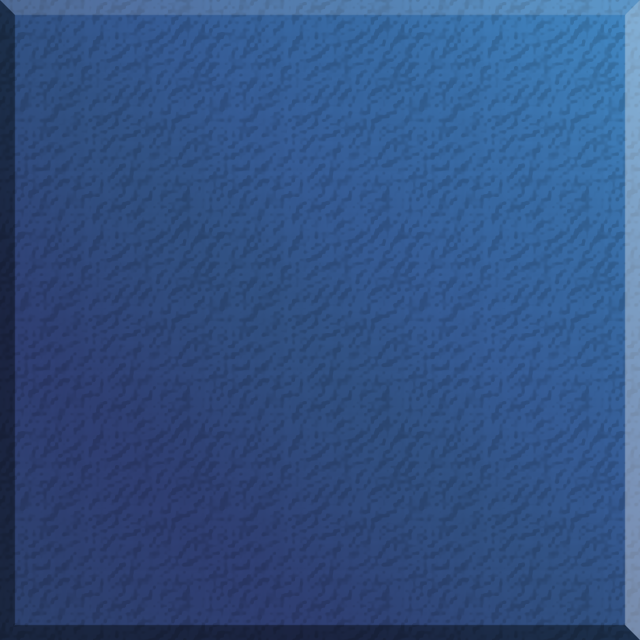
Give the GLSL for this texture, as a three.js fragment shader.

```glsl
// Bevelled blue panel with a diagonal gradient and a fine embossed grain.
varying vec2 vUv;

float hash(vec2 p) {
  vec3 q = fract(p.xyx * vec3(0.1031, 0.1030, 0.0973));
  q += dot(q, q.yzx + 33.33);
  return fract((q.x + q.y) * q.z);
}

// Cell hash that repeats, so the grain tiles across the panel.
float tileHash(vec2 cell) {
  return hash(mod(cell, 53.0) + 7.0);
}

float valueNoise(vec2 p) {
  vec2 cell = floor(p);
  vec2 f = smoothstep(0.0, 1.0, fract(p));
  float low = mix(tileHash(cell), tileHash(cell + vec2(1.0, 0.0)), f.x);
  float high = mix(tileHash(cell + vec2(0.0, 1.0)), tileHash(cell + 1.0), f.x);
  return mix(low, high, f.y);
}

// Small dark pits: linked along the rising diagonal, parted across it.
float pits(vec2 p) {
  vec2 across = vec2(1.0, -1.0);
  float along = valueNoise(p + 1.0) + valueNoise(p - 1.0);
  float beside = valueNoise(p + across) + valueNoise(p - across);
  float height = valueNoise(p) + 0.32 * along - 0.3 * beside;
  return 1.0 - smoothstep(0.08, 0.65, height);
}

// Faint threads along rows and columns.
float weave(vec2 p) {
  float column = valueNoise(vec2(p.x, 3.5));
  float row = valueNoise(vec2(11.5, p.y));
  return column + row - 1.0;
}

vec3 panelGradient(float t) {
  vec3 color = mix(vec3(0.172, 0.250, 0.425), vec3(0.178, 0.236, 0.435), smoothstep(0.0, 0.25, t));
  color = mix(color, vec3(0.186, 0.308, 0.498), smoothstep(0.22, 0.50, t));
  color = mix(color, vec3(0.203, 0.345, 0.565), smoothstep(0.46, 0.62, t));
  color = mix(color, vec3(0.210, 0.395, 0.615), smoothstep(0.58, 0.76, t));
  return mix(color, vec3(0.245, 0.505, 0.730), smoothstep(0.70, 1.0, t));
}

void main() {
  vec3 color = panelGradient(0.5 * (vUv.x + vUv.y));

  // Grain
  vec2 grainPos = vUv * 170.0;
  color *= 1.03 - 0.14 * pits(grainPos) + 0.03 * weave(grainPos);

  // Bevel: shaded left and bottom, lit top and right, mitred corners
  float shadeDist = min(vUv.x, vUv.y);
  vec2 farDist = 1.0 - vUv;
  float lightDist = min(farDist.x, farDist.y);
  float soft = 0.0015;
  float isLit = smoothstep(-soft, soft, shadeDist - lightDist);
  float isRight = smoothstep(-soft, soft, farDist.y - farDist.x);
  vec3 shaded = color * vec3(0.57, 0.58, 0.57);
  vec3 lit = mix(color, vec3(0.97), mix(0.15, 0.35, isRight));
  float edgeDist = min(shadeDist, lightDist);
  float rim = 1.0 - smoothstep(0.0234 - soft, 0.0234 + soft, edgeDist);
  color = mix(color, mix(shaded, lit, isLit), rim);

  gl_FragColor = vec4(color, 1.0);
}
```
